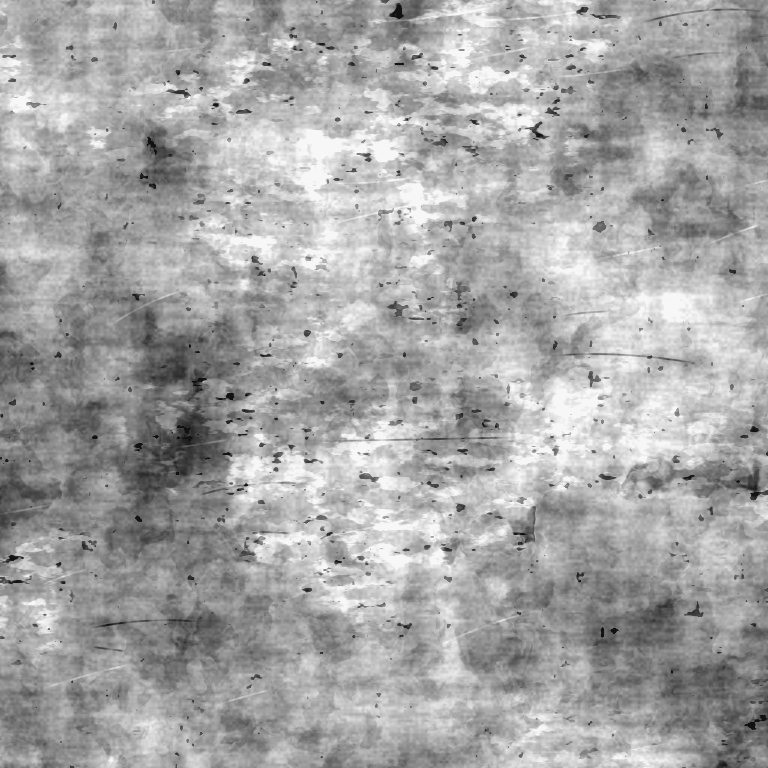
Reproduce this texture procedurally as a Shadertoy shader.

```glsl
// Worn grey metal sheet: layered noise makes soft clouds, torn blotches and
// brushed streaks; flaked patches, pits, scratches and faint ring marks
// are laid over it. Everything is measured in canvas heights.

float hash(vec2 cell) {
    vec3 h = fract(vec3(cell.xyx) * vec3(0.1031, 0.1030, 0.0973));
    h += dot(h, h.yzx + 33.33);
    return fract((h.x + h.y) * h.z);
}

float noise(vec2 p) {
    vec2 cell = floor(p), f = fract(p);
    f = f * f * (3.0 - 2.0 * f);
    return mix(mix(hash(cell), hash(cell + vec2(1, 0)), f.x),
               mix(hash(cell + vec2(0, 1)), hash(cell + vec2(1, 1)), f.x), f.y) - 0.5;
}

// Fractal noise centred on zero
float fbm(vec2 p, int octaves) {
    float sum = 0.0, amplitude = 0.5;
    for (int i = 0; i < octaves; i++) {
        sum += amplitude * noise(p);
        p = p * 2.03 + vec2(17.3, 9.1);
        amplitude *= 0.58;
    }
    return sum;
}

// Soft elliptical spot
float spot(vec2 p, vec2 centre, vec2 radius) {
    vec2 d = (p - centre) / radius;
    return exp(-dot(d, d));
}

// Thin bowed line with tapered ends
float scratch(vec2 p, vec2 centre, float angle, float halfLength, float bow) {
    vec2 d = p - centre;
    d = vec2(d.x * cos(angle) + d.y * sin(angle), d.y * cos(angle) - d.x * sin(angle));
    d.y += bow * d.x * d.x;
    float line = 1.0 - smoothstep(0.0003, 0.0008 + 1.0 / iResolution.y, abs(d.y));
    return line * (1.0 - smoothstep(0.6 * halfLength, halfLength, abs(d.x)));
}

void mainImage(out vec4 fragColor, in vec2 fragCoord) {
    vec2 p = fragCoord / iResolution.y;
    vec2 warp = vec2(fbm(p * 18.0 + 3.0, 4), fbm(p * 18.0 + 41.0, 4));
    vec2 torn = p + 0.05 * warp;

    // Clouds and broad light and dark areas
    float tone = 0.645 + 0.46 * fbm(p * 5.0 + 7.0, 6) + 0.42 * fbm(torn * 15.0 + 60.0, 5);
    tone += 0.15 * spot(torn, vec2(0.51, 0.37), vec2(0.16, 0.10));
    tone += 0.10 * spot(torn, vec2(0.86, 0.46), vec2(0.13, 0.12));
    tone += 0.10 * spot(torn, vec2(0.34, 0.70), vec2(0.11, 0.09));
    tone -= 0.13 * spot(torn, vec2(0.16, 0.38), vec2(0.22, 0.12));
    tone -= 0.08 * spot(torn, vec2(0.78, 0.94), vec2(0.18, 0.09));

    // Dark blotches with ragged rims
    float blotch = smoothstep(0.03, 0.13, fbm(torn * 11.0 + 25.0, 6));
    float mottle = smoothstep(0.08, 0.18, fbm(torn * 30.0 + 90.0, 4));
    tone -= 0.12 * (blotch - 0.3) + 0.09 * (mottle - 0.2);

    // Brushed streaks both ways, and grain
    tone += 0.24 * fbm(p * vec2(9.0, 85.0), 3) + 0.20 * fbm(p * vec2(48.0, 5.0) + 30.0, 3);
    tone += 0.10 * noise(p * 256.0) + 0.07 * noise(p * vec2(90.0, 230.0) + 8.0);

    // Belt of heavy wear that breaks off along a stepped lower edge
    float edge = mix(0.265, 0.345, smoothstep(0.69, 0.705, torn.x));
    float ragged = p.y + 0.07 * warp.y;
    float belt = smoothstep(edge, edge + 0.012, ragged) * (1.0 - smoothstep(0.42, 0.56, p.y));
    belt *= smoothstep(0.25, 0.36, torn.x);
    float rim = belt * (1.0 - smoothstep(edge + 0.02, edge + 0.10, ragged));
    float clump = smoothstep(-0.02, 0.10, fbm(torn * vec2(13.0, 17.0) + 70.0, 5));
    tone -= 0.30 * rim * clump;

    // Bright flakes and dark pits in the worn patches
    float patches = smoothstep(0.06, 0.20, fbm(torn * 4.5 + 52.0, 4));
    float worn = clamp(patches + 0.8 * belt + spot(torn, vec2(0.34, 0.70), vec2(0.1)), 0.0, 1.0);
    float flake = fbm(p * vec2(32.0, 70.0) + 13.0, 4);
    tone += worn * 0.20 * smoothstep(0.0, 0.14, flake);
    tone -= (0.15 + worn) * 0.42 * smoothstep(0.22, 0.29, fbm(p * vec2(50.0, 95.0) + 37.0, 3));
    tone -= 0.35 * smoothstep(0.28, 0.33, fbm(p * 65.0 + 110.0, 3));

    // Faint arcs of ring marks
    for (int i = 0; i < 3; i++) {
        vec2 d = p + 0.02 * warp - fract(vec2(0.41, 0.76) + float(i) * vec2(0.21, -0.63));
        float ring = exp(-pow((length(d) - 0.11) / 0.011, 2.0));
        tone += 0.12 * ring * smoothstep(-0.02, 0.08, d.x + d.y) * (0.6 + noise(p * 40.0));
    }

    // Fine scratches: mostly pale and tilted, every fourth dark and level
    for (int i = 0; i < 26; i++) {
        float id = float(i);
        vec2 centre = vec2(hash(vec2(id, 1.7)), hash(vec2(id, 8.3)));
        float tilt = hash(vec2(id, 4.1)), size = hash(vec2(id, 6.9));
        bool dark = i % 4 == 0;
        float angle = dark ? 0.3 * (tilt - 0.6) : 0.05 + 0.4 * tilt;
        float line = scratch(p, centre, angle, 0.02 + 0.07 * size, 2.5 * (tilt - 0.4));
        tone += (dark ? -0.28 : 0.17) * line * (0.7 + noise(p * 90.0));
    }
    float seams = scratch(p, vec2(0.55, 0.428), 0.02, 0.13, 0.0)
                + scratch(p, vec2(0.81, 0.538), -0.05, 0.10, 0.7);
    tone -= 0.36 * seams * (0.7 + noise(p * 70.0));

    fragColor = vec4(vec3(clamp(tone, 0.07, 0.97)), 1.0);
}
```
